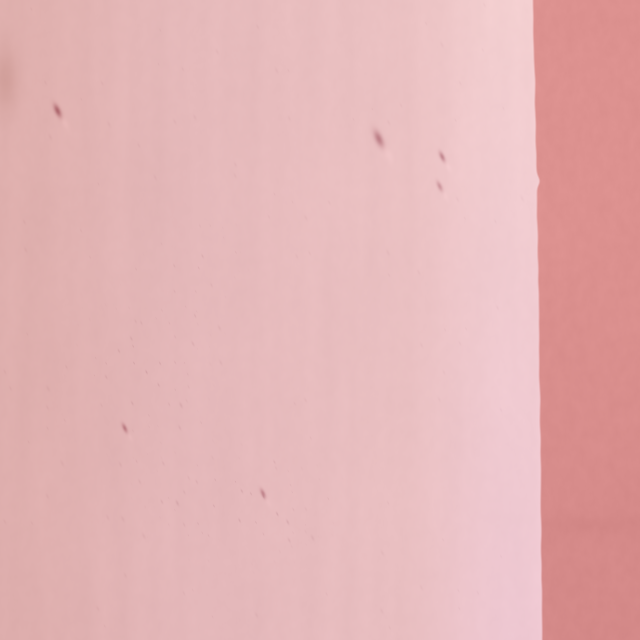
This texture is drawn by a Shadertoy shader. Its source:

```glsl
// Pale pink plaster wall with fine streaks and pits, beside a deeper rose strip on the right.

float hash(vec2 p) {
    p = fract(p * vec2(0.1031, 0.1137));
    p += dot(p, p.yx + 33.33);
    return fract((p.x + p.y) * p.x * 7.13);
}

vec2 gradientAt(vec2 cell) {
    float angle = 6.2832 * hash(cell);
    return vec2(cos(angle), sin(angle));
}

// Gradient noise, roughly -0.7 to 0.7
float gradientNoise(vec2 p) {
    vec2 i = floor(p), f = fract(p);
    vec2 u = f * f * f * (f * (f * 6.0 - 15.0) + 10.0);
    vec2 e = vec2(1.0, 0.0);
    float bottom = mix(dot(gradientAt(i), f), dot(gradientAt(i + e), f - e), u.x);
    float top = mix(dot(gradientAt(i + e.yx), f - e.yx),
                    dot(gradientAt(i + 1.0), f - 1.0), u.x);
    return mix(bottom, top, u.y);
}

float fbm(vec2 p) {
    float sum = 0.0, amplitude = 0.5;
    for (int i = 0; i < 4; i++) {
        sum += amplitude * gradientNoise(p);
        p = p * 2.03 + 17.3;
        amplitude *= 0.5;
    }
    return sum;
}

// Soft elongated mark leaning down to the right
float pit(vec2 p, vec2 center, float size) {
    vec2 axis = normalize(vec2(0.42, -0.9));
    vec2 d = p - center;
    vec2 q = vec2(dot(d, vec2(-axis.y, axis.x)) / 0.42, dot(d, axis)) / size;
    return exp(-1.8 * dot(q, q));
}

float blob(vec2 p, vec2 center, vec2 radius) {
    vec2 q = (p - center) / radius;
    return exp(-dot(q, q));
}

// Faint random pits, one candidate per grid cell
float scatteredPits(vec2 p, float cells, float density) {
    vec2 home = floor(p * cells);
    float sum = 0.0;
    for (int y = -1; y <= 1; y++) {
        for (int x = -1; x <= 1; x++) {
            vec2 cell = home + vec2(x, y);
            vec2 offset = 0.2 + 0.6 * vec2(hash(cell + 5.2), hash(cell + 41.7));
            float strength = step(1.0 - density, hash(cell + 83.1));
            float size = mix(0.10, 0.23, hash(cell + 12.4)) / cells;
            sum += strength * pit(p, (cell + offset) / cells, size);
        }
    }
    return sum;
}

// Signed distance to the seam, positive on the rose side
float seamDistance(vec2 p) {
    float seam = mix(0.847, 0.833, p.y) + 0.002 * sin(3.1416 * p.y);
    seam += 0.004 * blob(vec2(p.y), vec2(0.717), vec2(0.013));
    seam += 0.0016 * gradientNoise(vec2(p.y * 28.0, 3.7));
    return p.x - seam;
}

vec3 wallColor(vec2 p) {
    vec3 color = mix(vec3(0.872, 0.685, 0.678), vec3(0.897, 0.724, 0.730),
                     smoothstep(0.0, 0.34, p.x));
    color = mix(color, vec3(0.917, 0.754, 0.760), smoothstep(0.28, 0.68, p.x));
    vec3 rim = mix(vec3(0.936, 0.785, 0.822), vec3(0.948, 0.805, 0.812), p.y);
    color = mix(color, rim, smoothstep(0.62, 0.81, p.x));
    color += 0.010 * (p.y - 0.5) * vec3(1.0, 1.2, 0.7);

    // Upright streaks and cloudy variation
    color += 0.012 * gradientNoise(p * vec2(34.0, 2.2));
    color += 0.016 * fbm(p * vec2(6.0, 4.0) + 9.0);
    color += 0.012 * fbm(p * vec2(70.0, 45.0));
    color -= vec3(0.05, 0.06, 0.07) * blob(p, vec2(0.008, 0.875), vec2(0.020, 0.05));
    return color;
}

vec3 stripColor(vec2 p) {
    vec3 color = mix(vec3(0.832, 0.538, 0.535), vec3(0.864, 0.570, 0.562),
                     smoothstep(0.0, 0.75, p.y));
    color += 0.022 * fbm(p * vec2(60.0, 42.0) + 31.0);
    color -= 0.014 * blob(p, vec2(0.93, 0.18), vec2(0.12, 0.018));
    return color + 0.012 * fbm(p * 7.0);
}

vec3 addPits(vec3 color, vec2 p) {
    // Position, half length, depth of the prominent pits
    vec4 pits[6] = vec4[6](
        vec4(0.090, 0.827, 0.014, 1.0), vec4(0.592, 0.783, 0.018, 0.85),
        vec4(0.691, 0.755, 0.011, 0.8), vec4(0.687, 0.709, 0.011, 0.6),
        vec4(0.195, 0.331, 0.010, 0.75), vec4(0.411, 0.229, 0.010, 0.7));
    for (int i = 0; i < 6; i++) {
        vec4 mark = pits[i];
        vec2 lip = mark.xy + vec2(0.8, -1.35) * mark.z;
        color += 0.025 * mark.w * pit(p, lip, mark.z);
        color -= mark.w * vec3(0.20, 0.29, 0.26) * pit(p, mark.xy, mark.z);
    }
    float worn = blob(p, vec2(0.22, 0.42), vec2(0.08, 0.09))
               + blob(p, vec2(0.37, 0.21), vec2(0.11, 0.07))
               + 0.7 * blob(p, vec2(0.30, 0.59), vec2(0.06, 0.07));
    float faint = scatteredPits(p, 34.0, 0.12) * (0.35 + worn)
                + scatteredPits(p + 2.7, 48.0, 0.4) * worn;
    return color - 0.065 * faint * vec3(0.85, 1.0, 0.9);
}

void mainImage(out vec4 fragColor, in vec2 fragCoord) {
    vec2 p = fragCoord / iResolution.xy;
    float seam = seamDistance(p);
    float softness = max(0.0022, 1.0 / iResolution.x);
    vec3 wall = addPits(wallColor(p), p);
    wall += 0.012 * exp(-abs(seam) / 0.006);
    vec3 color = mix(wall, stripColor(p), smoothstep(-softness, softness, seam));
    fragColor = vec4(clamp(color, 0.0, 1.0), 1.0);
}
```
